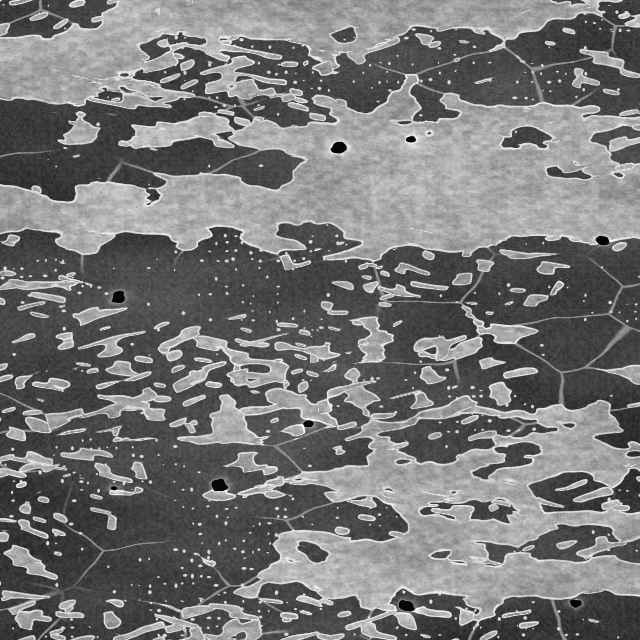
This texture is drawn by a WebGL 1 fragment shader. Its source:

```glsl
precision highp float;
// Electron micrograph of banded steel: dark grains, grey bright-rimmed islands, laths, specks and pores.
uniform vec2 u_resolution;

const float FERRITE_TONE = 0.255;
const float ISLAND_TONE = 0.66;
const float RIM_TONE = 0.93;
const float BOUNDARY_TONE = 0.56;
const float PORE_TONE = 0.02;
const float ISLAND_BIAS = -0.15;           // higher: more grey islands
const float RIM_WIDTH = 0.0026;
const float EDGE_SOFTNESS = 0.0012;
const float GRAIN_NOISE = 0.13;
const vec2 BAND_SCALE = vec2(1.3, 9.0);
const vec2 GRAIN_SCALE = vec2(6.5, 12.0);
const vec2 LATH_SCALE = vec2(34.0, 92.0);
const float SPECK_CELLS = 75.0;
const float PORE_CELLS = 7.0;
const float PORE_CHANCE = 0.2;

float hash(vec2 p) {
  return fract(sin(dot(p, vec2(127.1, 311.7))) * 43758.5453);
}

vec2 hash2(vec2 p) {
  return vec2(hash(p), hash(p + 57.3));
}

float noise(vec2 p) {
  vec2 i = floor(p), f = fract(p);
  f = f * f * f * (f * (f * 6.0 - 15.0) + 10.0);
  return mix(mix(hash(i), hash(i + vec2(1.0, 0.0)), f.x),
             mix(hash(i + vec2(0.0, 1.0)), hash(i + 1.0), f.x), f.y);
}

float fbm(vec2 p) {
  float sum = 0.0, amp = 0.53;
  for (int i = 0; i < 3; i++) {
    sum += amp * noise(p);
    p = mat2(1.6, 0.9, -0.9, 1.6) * p + 13.7;
    amp *= 0.53;
  }
  return sum / 0.96;
}

vec2 warp(vec2 p) {
  vec2 q = p * vec2(9.0, 14.0);
  return p + vec2(0.035, 0.022) * (vec2(fbm(q), fbm(q + 31.0)) - 0.5);
}

// Second minus first cell distance: zero on grain boundaries.
float grainEdge(vec2 p) {
  p *= GRAIN_SCALE;
  vec2 cell = floor(p);
  float near = 9.0, next = 9.0;
  for (int y = -1; y <= 1; y++) {
    for (int x = -1; x <= 1; x++) {
      vec2 c = cell + vec2(float(x), float(y));
      float d = length(c + hash2(c) - p);
      next = min(next, max(near, d));
      near = min(near, d);
    }
  }
  return next - near;
}

// Positive inside the grey phase: banded islands joined with fine laths.
float phaseField(vec2 p) {
  vec2 q = warp(p);
  float band = 0.6 * noise(q * BAND_SCALE + 4.0) + 0.4 * noise(q * BAND_SCALE * 2.4 + 19.0);
  float detail = fbm(q * vec2(16.0, 42.0));
  float field = 1.5 * (band - 0.5) + 0.6 * (detail - 0.5)
              - 0.55 * (grainEdge(q) - 0.33) + ISLAND_BIAS;
  for (int i = 0; i < 2; i++) {
    float k = float(i), a = 0.45 * k - 0.28;
    vec2 r = mat2(cos(a), sin(a), -sin(a), cos(a)) * q;
    float region = smoothstep(0.4, 0.62, fbm(p * vec2(3.0, 9.0) + 40.0 * k + 7.0));
    float lath = noise(r * LATH_SCALE + 90.0 * k) - mix(1.05, 0.72, region);
    field = max(field, lath);
  }
  return field;
}

// Small bright particles, denser in clusters.
float specks(vec2 p, float soft) {
  vec2 g = p * SPECK_CELLS, c = floor(g);
  vec2 d = (g - c - 0.3 - 0.4 * hash2(c)) * mix(vec2(0.7, 1.3), vec2(1.2, 0.8), hash(c + 5.0));
  float chance = 0.03 + 0.4 * smoothstep(0.48, 0.75, fbm(p * vec2(5.0, 11.0) + 70.0));
  float radius = mix(0.08, 0.22, hash(c + 9.0));
  float s = soft * SPECK_CELLS;
  return step(hash(c + 2.0), chance) * (1.0 - smoothstep(radius - s, radius + s, length(d)));
}

// Signed distance to the nearest pore.
float poreDistance(vec2 p) {
  vec2 g = p * PORE_CELLS, c = floor(g);
  vec2 d = (g - c - 0.25 - 0.5 * hash2(c + 3.0)) / PORE_CELLS;
  float ragged = 0.007 * (noise(p * 110.0) - 0.5);
  float radius = mix(0.004, 0.011, hash(c + 8.0));
  return hash(c + 21.0) < PORE_CHANCE ? length(d * vec2(0.85, 1.2)) + ragged - radius : 1.0;
}

void main() {
  vec2 p = gl_FragCoord.xy / u_resolution.y;
  float soft = max(EDGE_SOFTNESS, 0.7 / u_resolution.y);

  // Distance to the phase outline from the field and its slope.
  float e = 0.0012, field = phaseField(p);
  vec2 slope = vec2(phaseField(p + vec2(e, 0.0)), phaseField(p + vec2(0.0, e))) - field;
  float dist = field * e / max(length(slope), 0.002);
  float island = smoothstep(-soft, soft, dist);
  float rim = island * (1.0 - smoothstep(RIM_WIDTH * 0.5, RIM_WIDTH * 1.6, dist));

  // Dark grains with cloudy shading and thin broken boundaries.
  float tone = FERRITE_TONE + 0.22 * (fbm(p * vec2(4.0, 9.0) + 50.0) - 0.5);
  float line = 1.0 - smoothstep(0.01, 0.045, grainEdge(warp(p)));
  tone = mix(tone, BOUNDARY_TONE, line * smoothstep(0.4, 0.6, noise(p * 6.0 + 11.0)));
  tone = mix(tone, 0.86, specks(p, soft));

  // Grey islands with fine inner texture and bright rims.
  float inner = ISLAND_TONE + 0.25 * (fbm(p * vec2(70.0, 130.0)) - 0.5)
              + 0.22 * (fbm(p * vec2(6.0, 14.0) + 23.0) - 0.5);
  tone = mix(tone, inner, island);
  tone = mix(tone, RIM_TONE, rim * mix(0.6, 1.0, noise(p * 25.0)));

  // Black pores with a charged halo, then film grain.
  float pore = poreDistance(p);
  tone += 0.3 * exp(-max(pore, 0.0) * 220.0);
  tone += GRAIN_NOISE * (0.6 * noise(p * 380.0) + 0.4 * noise(p * 210.0 + 9.0) - 0.5);
  tone = mix(PORE_TONE, tone, smoothstep(-soft, soft, pore));
  gl_FragColor = vec4(vec3(clamp(tone, 0.0, 1.0)), 1.0);
}
```
